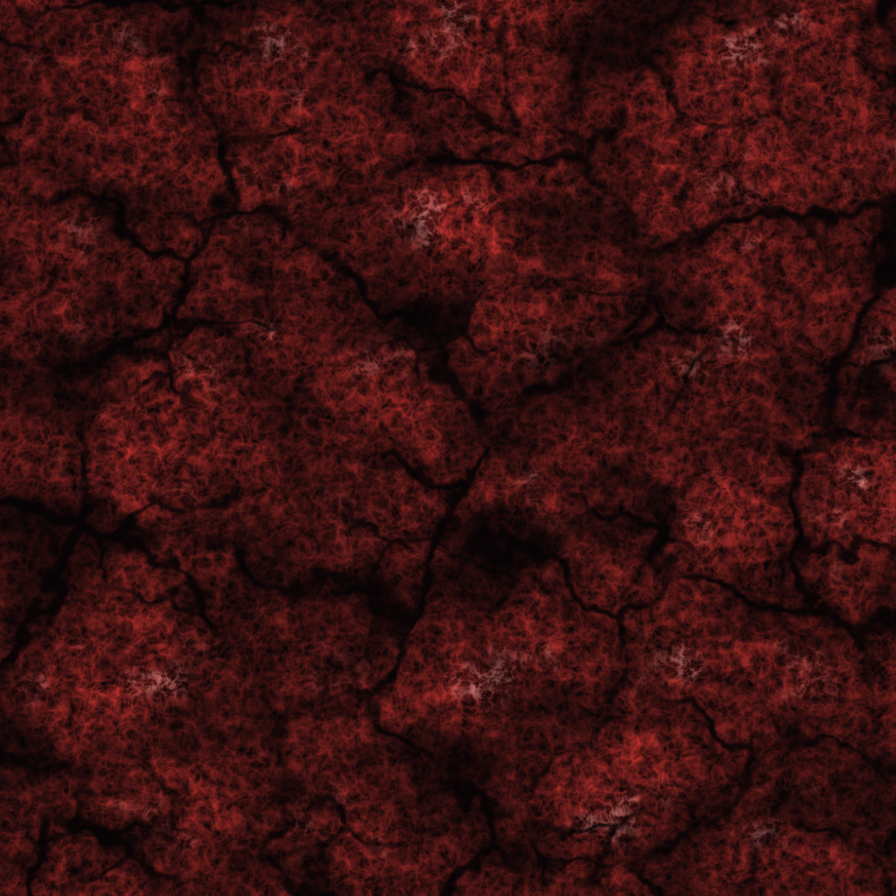
Reproduce this texture procedurally as a Shadertoy shader.

```glsl
// Dark red cracked rock: warped cellular noise forms slabs and smaller stones,
// layered sines add broad shadows and pale mineral patches, and fine cellular
// layers give the crumbly grain.

const mat2 TURN = mat2(1.2, 1.4, -1.4, 1.2); // rotates and scales each sine layer
const vec3 RED_ROCK = vec3(1.0, 0.25, 0.22);
const vec3 PALE_MINERAL = vec3(1.25, 0.80, 0.77);
const vec3 DEEP_TINT = vec3(0.0, 0.005, 0.010);

vec2 hash2(vec2 p) {
    p = vec2(dot(p, vec2(127.1, 311.7)), dot(p, vec2(269.5, 183.3)));
    return fract(sin(p) * 43758.5);
}

// Nearest distance, second nearest distance, random value of the cell
vec3 cells(vec2 p) {
    vec2 base = floor(p);
    vec3 result = vec3(8.0, 8.0, 0.0);
    for (int y = -1; y <= 1; y++) {
        for (int x = -1; x <= 1; x++) {
            vec2 cell = base + vec2(x, y);
            vec2 seed = hash2(cell);
            float d = length(cell + seed - p);
            if (d < result.x) {
                result = vec3(d, result.x, fract(seed.x * 7.3 + seed.y * 3.7));
            } else {
                result.y = min(result.y, d);
            }
        }
    }
    return result;
}

// Smooth irregular field around zero
float layeredSines(vec2 p) {
    float sum = 0.0;
    float amplitude = 0.5;
    for (int i = 0; i < 5; i++) {
        p = TURN * p + vec2(3.1, 1.7);
        sum += amplitude * sin(p.x + 2.0 * sum) * cos(0.83 * p.y - 1.5 * sum);
        amplitude *= 0.58;
    }
    return sum;
}

// Crumbly field around zero, made of ever smaller cells
float layeredCells(vec2 p, float frequency) {
    float sum = 0.0;
    float amplitude = 0.40;
    for (int i = 0; i < 3; i++) {
        sum += amplitude * (cells(p * frequency + float(i) * 5.3).x - 0.45);
        frequency *= 1.9;
        amplitude *= 0.85;
    }
    return sum;
}

vec2 warp(vec2 p, float frequency, float amount) {
    vec2 q = p * frequency;
    return p + amount * vec2(layeredSines(q), layeredSines(q + 17.0));
}

// One along the joint between two cells, fading to zero at the given width
float joint(float gap, float width) {
    return 1.0 - smoothstep(0.1 * width, width, gap);
}

void mainImage(out vec4 fragColor, in vec2 fragCoord) {
    vec2 uv = fragCoord / iResolution.y;
    vec2 rough = warp(uv, 14.0, 0.032);

    // Large slabs and the smaller stones within them
    vec3 slab = cells(rough * vec2(4.2, 5.2) + 2.0);
    vec3 stone = cells(rough * vec2(9.0, 11.5) + 7.0);
    float slabGap = slab.y - slab.x;
    float stoneGap = stone.y - stone.x;
    float slabDome = smoothstep(0.0, 0.5, slabGap);
    float stoneDome = smoothstep(0.0, 0.4, stoneGap);

    // Broad light and rounded relief
    float broad = layeredSines(uv * 9.0 + 4.0);
    float tone = 0.285 + 0.10 * broad;
    tone += 0.10 * (slabDome - 0.6) + 0.05 * (slab.z - 0.5);
    tone += 0.06 * (stoneDome - 0.6) + 0.04 * (stone.z - 0.5);

    // Coarse rubble and fine grain
    float rubble = layeredCells(rough, 22.0);
    float grain = layeredCells(warp(uv, 60.0, 0.005), 58.0);
    tone *= 1.0 - 0.8 * rubble + 2.2 * grain;

    // Wide horizontal shadows and broken cracks
    float shadow = smoothstep(0.10, 0.65, layeredSines(uv * vec2(5.0, 9.0) + 31.0));
    float slabBreaks = smoothstep(-0.45, 0.2, layeredSines(uv * 7.0 + 11.0));
    float stoneBreaks = smoothstep(-0.1, 0.5, layeredSines(uv * 10.0 + 23.0));
    tone *= 1.0 - 0.55 * shadow;
    tone *= 1.0 - 0.78 * slabBreaks * joint(slabGap, 0.075);
    tone *= 1.0 - 0.65 * stoneBreaks * joint(stoneGap, 0.12);
    tone = max(tone, 0.03);

    // Pale mineral dust on the raised parts
    float pale = smoothstep(0.2, 0.75, layeredSines(uv * 15.0 + 47.0));
    pale *= slabDome * (1.0 - shadow) * smoothstep(-0.15, 0.12, grain);
    vec3 tint = mix(RED_ROCK, PALE_MINERAL, 0.75 * pale);

    fragColor = vec4(tone * tint + DEEP_TINT, 1.0);
}
```
